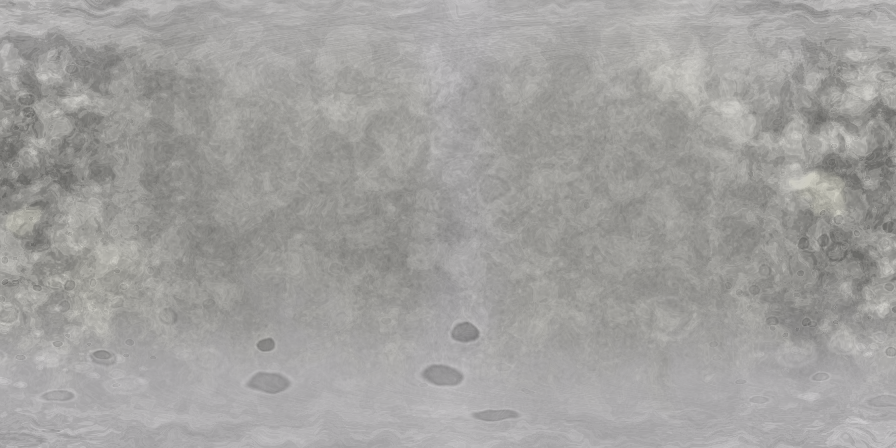
Reproduce this texture procedurally as a Shadertoy shader.

```glsl
vec3 hash3(vec2 p) {
    vec3 q = vec3(dot(p, vec2(127.1, 311.7)), dot(p, vec2(269.5, 183.3)), dot(p, vec2(419.2, 371.9)));
    return fract(sin(q) * 43758.55);
}

// Smooth cellular noise, roughly 0 to 1
float cells(vec2 p) {
    vec2 id = floor(p), f = fract(p);
    float sum = 0.0;
    for (int j = -1; j <= 1; j++)
    for (int i = -1; i <= 1; i++) {
        vec2 g = vec2(i, j);
        vec3 h = hash3(id + g);
        vec2 d = g + h.xy - f;
        sum += (h.z * 2.0 - 1.0) * exp(-5.0 * dot(d, d));
    }
    return 0.5 + 0.5 * sum;
}

float terrain(vec2 p) {
    float sum = 0.0, amp = 0.45;
    for (int i = 0; i < 5; i++) {
        sum += amp * (cells(p) - 0.5);
        p = mat2(1.62, 1.22, -1.22, 1.62) * p + 7.3;
        amp *= 0.64;
    }
    return 0.5 + sum;
}

// Floor, bright rim and inner moat; d is distance over radius
float crater(float d, float fill, float rim) {
    float wall = exp(-pow((d - 1.0) * 7.0, 2.0));
    float moat = exp(-pow((d - 0.72) * 8.0, 2.0));
    return fill * (1.0 - smoothstep(0.7, 1.05, d)) + rim * (wall - 0.8 * moat);
}

// Small impacts, crowded toward the left and right sides
float scatteredCraters(vec2 p, float squeeze) {
    float sum = 0.0, scale = 12.0;
    for (int k = 0; k < 3; k++) {
        vec2 q = p * scale, id = floor(q);
        for (int j = -1; j <= 1; j++)
        for (int i = -1; i <= 1; i++) {
            vec2 cell = id + vec2(i, j);
            vec3 h = hash3(cell + float(k) * 31.0);
            vec3 style = hash3(cell + 57.0 + float(k));
            vec2 c = cell + 0.2 + 0.6 * h.xy, at = c / scale;
            float sides = smoothstep(0.5, 0.92, abs(at.x - 1.0));
            float latitude = smoothstep(0.04, 0.3, at.y) * (1.0 - smoothstep(0.83, 0.9, at.y));
            float present = step(h.z, (0.08 + 0.4 * sides) * latitude);
            float d = length((q - c) * vec2(squeeze, 1.0)) / mix(0.12, 0.33, style.x);
            float fill = mix(-0.04, 0.07, smoothstep(0.1, 0.6, style.y + 0.5 * at.y - 0.2));
            sum += present * mix(0.4, 1.0, sides) * crater(d, fill, 0.045);
        }
        scale *= 1.75;
    }
    return sum;
}

void mainImage(out vec4 fragColor, in vec2 fragCoord) {
    vec2 p = fragCoord / iResolution.y;
    float squeeze = max(0.2, cos((p.y - 0.5) * 3.1416));
    float sides = smoothstep(0.45, 0.95, abs(p.x - 1.0));

    // Warped relief, drawn out into streaks at the poles
    vec2 warp = vec2(cells(p * 13.0), cells(p * 13.0 + 40.0)) - 0.5;
    vec2 ragged = vec2(cells(p * 38.0), cells(p * 38.0 + 40.0)) - 0.5;
    vec2 w = p + 0.05 * warp + 0.02 * ragged;
    float polar = smoothstep(0.7, 0.96, abs(p.y * 2.0 - 1.0));
    float relief = mix(terrain(w * 15.0), terrain(w * vec2(6.0, 34.0) + 9.0), polar);
    vec2 fine = p * vec2(mix(1.0, 0.35, polar), 1.0);
    float grain = cells(fine * 95.0) + cells(fine * 170.0 + ragged) - 1.0;
    float broad = cells(p * 5.0 + warp) - 0.5;

    // Broad bands: pale caps and central strip
    float south = 1.0 - smoothstep(0.1, 0.36, p.y + 0.2 * broad + 0.25 * (relief - 0.5));
    float north = smoothstep(0.72, 1.0, p.y + 0.1 * broad);
    float strip = exp(-pow((p.x - 1.02 + 0.06 * broad) / 0.085, 2.0));
    float tone = 0.622 + 0.062 * south + 0.055 * north + 0.035 * strip;

    // Soft patches: x, y, radius, brightness
    vec4 patches[12] = vec4[12](
        vec4(0.88, 0.46, 0.17, -0.06), vec4(0.50, 0.42, 0.21, -0.05),
        vec4(0.28, 0.75, 0.20, -0.045), vec4(0.06, 0.60, 0.12, -0.09),
        vec4(1.89, 0.42, 0.10, -0.11), vec4(1.80, 0.27, 0.09, -0.08),
        vec4(1.93, 0.64, 0.13, -0.07), vec4(1.42, 0.52, 0.30, -0.03),
        vec4(1.48, 0.89, 0.12, 0.055), vec4(0.20, 0.37, 0.11, 0.07),
        vec4(1.836, 0.565, 0.052, 0.18), vec4(0.05, 0.51, 0.035, 0.13));
    float cream = 0.0;
    for (int i = 0; i < 12; i++) {
        vec4 b = patches[i];
        vec2 d = (p - b.xy + warp * min(0.12, b.z * 0.8) + ragged * min(0.06, b.z)) / b.z;
        float glow = exp(-pow(dot(d, d), b.z < 0.06 ? 2.5 : 1.3));
        tone += b.w * glow;
        cream += max(b.w, 0.0) * glow;
    }

    // Bright diagonal ridge
    vec2 along = vec2(0.28, -0.25), from = w + 0.05 * ragged - vec2(1.5, 0.85);
    float ridge = length(from - along * clamp(dot(from, along) / dot(along, along), 0.0, 1.0));
    tone += 0.055 * exp(-pow(ridge / 0.05, 2.0)) * smoothstep(0.3, 0.6, relief);

    // Contoured ground with terraces and pale outlines
    float level = relief * 10.0, blur = fwidth(level);
    float contour = 1.0 - smoothstep(0.04, 0.12 + blur, abs(fract(level) - 0.5));
    float terrace = smoothstep(0.49, 0.52 + 0.1 * blur, relief) - 0.5;
    float rough = mix(0.8, 1.4, sides) * (1.0 - 0.6 * south * (1.0 - polar));
    tone += rough * (0.2 * (relief - 0.5) + 0.03 * (contour - 0.35) + 0.02 * terrace);
    tone += 0.055 * grain * (1.0 - 0.5 * south);
    tone -= 0.05 * sides * (1.0 - south) * smoothstep(0.52, 0.58, 1.0 - relief);

    // Large craters: x, y, radius, floor brightness
    vec4 basins[12] = vec4[12](
        vec4(0.755, 0.76, 0.028, 0.05), vec4(0.89, 0.67, 0.085, 0.02),
        vec4(1.10, 0.575, 0.034, 0.01), vec4(1.485, 0.29, 0.045, 0.02),
        vec4(0.073, 0.67, 0.027, 0.08), vec4(1.63, 0.765, 0.024, 0.06),
        vec4(1.88, 0.69, 0.040, 0.11), vec4(0.99, 0.167, 0.027, -0.10),
        vec4(1.04, 0.258, 0.024, -0.12), vec4(0.60, 0.148, 0.024, -0.07),
        vec4(1.107, 0.073, 0.014, -0.07), vec4(0.594, 0.232, 0.016, -0.12));
    for (int i = 0; i < 12; i++) {
        vec4 b = basins[i];
        float d = length((p - b.xy + (warp + ragged) * b.z * 0.5) * vec2(squeeze, 1.0)) / b.z;
        tone += crater(d, b.w, 0.035);
    }
    tone += scatteredCraters(p + 0.008 * warp + 0.008 * ragged, squeeze);

    // Warm plains, faintly violet caps and strip
    float cool = clamp(south + 0.7 * north + 0.8 * strip, 0.0, 1.0);
    vec3 tint = mix(vec3(1.0, 0.995, 0.972), vec3(1.0, 0.992, 1.0), cool);
    tint.b -= 0.2 * min(cream, 0.15);
    fragColor = vec4(clamp(tone, 0.42, 0.8) * tint, 1.0);
}
```
